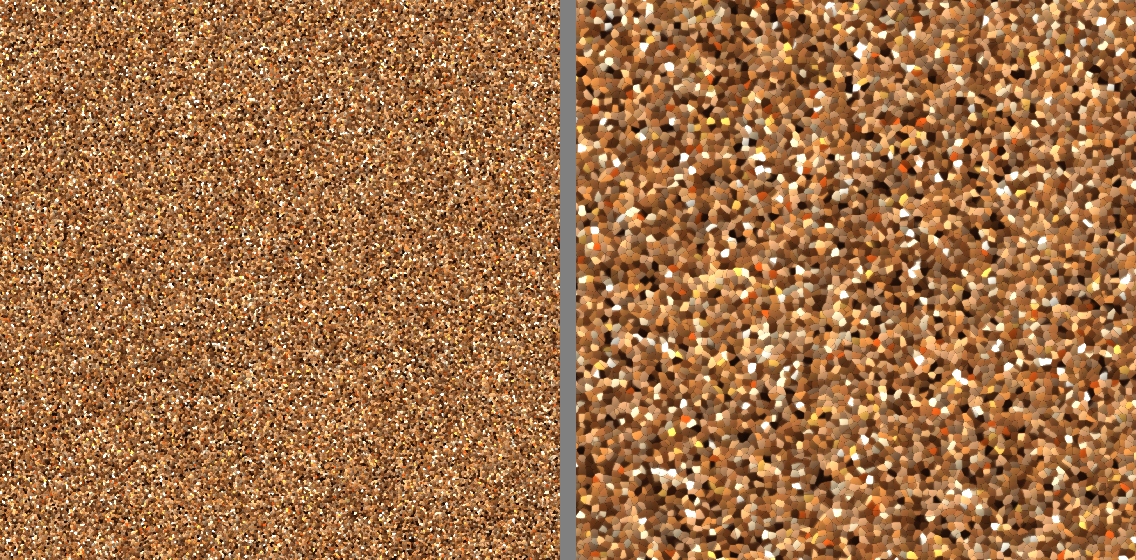
Left: the whole. Right: its middle third, enlarged.
Reproduce this texture procedurally as a three.js fragment shader.

```glsl
// Fine brown sand: tiny packed grains in tan, umber and cream with a few bright and rusty flecks.
// A softened Voronoi search blends stretched, randomly turned grains and darkens the seams;
// gradient noise adds faint clumps and a broad drift in brightness.

#define GRAINS 245.0         // grain cells across the canvas
#define EDGE_SHARPNESS 10.5  // falloff between neighbouring grains
#define STRETCH 0.35         // greatest elongation of a grain
#define SIZE_SPREAD 1.6      // how far large grains crowd out small ones
#define TONE_SPREAD 0.70     // brightness range among grains
#define SEAM_DARKNESS 0.36   // shadow between grains
#define FACET_LIGHT 0.20     // slope of light across a grain
#define CLUMP_AMOUNT 0.09    // small light and dark clusters
#define DRIFT_AMOUNT 0.05    // broad variation
#define EXPOSURE 1.05

varying vec2 vUv;

vec4 hash4(vec2 p) {
  vec4 q = fract(p.xyxy * vec4(0.1031, 0.1030, 0.0973, 0.1099));
  q += dot(q, q.wzxy + 33.33);
  return fract((q.xxyz + q.yzzw) * q.zywx);
}

vec2 gradientAt(vec2 cell) {
  float angle = 6.28319 * hash4(cell + 71.0).x;
  return vec2(cos(angle), sin(angle));
}

float gradientNoise(vec2 p) {
  vec2 i = floor(p);
  vec2 f = p - i;
  vec2 u = f * f * f * (f * (f * 6.0 - 15.0) + 10.0);
  vec2 e = vec2(1.0, 0.0);
  float low = mix(dot(gradientAt(i), f), dot(gradientAt(i + e), f - e), u.x);
  float high = mix(dot(gradientAt(i + e.yx), f - e.yx),
                   dot(gradientAt(i + e.xx), f - e.xx), u.x);
  return mix(low, high, u.y);
}

// Picks a mineral colour according to its share of the sand.
vec3 mineralColour(float pick) {
  vec3 black = vec3(0.13, 0.06, 0.03);
  vec3 umber = vec3(0.34, 0.18, 0.08);
  vec3 brown = vec3(0.53, 0.32, 0.17);
  vec3 ochre = vec3(0.68, 0.43, 0.21);
  vec3 taupe = vec3(0.68, 0.50, 0.35);
  vec3 tan_ = vec3(0.84, 0.62, 0.40);
  vec3 cream = vec3(0.94, 0.84, 0.68);
  vec3 rust = vec3(0.74, 0.30, 0.08);
  vec3 honey = vec3(0.96, 0.72, 0.32);
  vec3 quartz = vec3(1.18, 1.14, 1.06);
  vec3 colour = black;
  colour = mix(colour, umber, step(0.04, pick));
  colour = mix(colour, brown, step(0.17, pick));
  colour = mix(colour, ochre, step(0.40, pick));
  colour = mix(colour, taupe, step(0.56, pick));
  colour = mix(colour, tan_, step(0.76, pick));
  colour = mix(colour, cream, step(0.89, pick));
  colour = mix(colour, rust, step(0.945, pick));
  colour = mix(colour, honey, step(0.96, pick));
  return mix(colour, quartz, step(0.98, pick));
}

// Blends the nearest grains and shades the seams where none dominates.
vec3 sand(vec2 p) {
  vec2 home = floor(p);
  vec3 sum = vec3(0.0);
  float total = 0.0;
  float strongest = 0.0;
  for (int y = -1; y <= 1; y++) {
    for (int x = -1; x <= 1; x++) {
      vec2 cell = home + vec2(float(x), float(y));
      vec4 place = hash4(cell + 13.0);
      vec4 look = hash4(cell + 317.0);
      vec2 offset = p - cell - mix(vec2(0.08), vec2(0.92), place.xy);

      // Turned, elongated grain shape
      float angle = 6.28319 * place.z;
      vec2 axis = vec2(cos(angle), sin(angle));
      vec2 local = vec2(dot(offset, axis), dot(offset, vec2(-axis.y, axis.x)));
      float ratio = 1.0 + STRETCH * place.w;
      local *= vec2(1.0 / ratio, ratio);
      float size = SIZE_SPREAD * (look.z - 0.5);
      float weight = exp(size - EDGE_SHARPNESS * dot(local, local)) + 1e-6;

      // Mineral tone with light from the upper left
      float tone = 1.0 + TONE_SPREAD * (look.y - 0.5);
      tone += FACET_LIGHT * dot(offset, vec2(-0.6, 0.8));
      sum += weight * tone * mineralColour(look.x);
      total += weight;
      strongest = max(strongest, weight);
    }
  }
  float seam = smoothstep(0.25, 0.65, 1.0 - strongest / total);
  return sum / total * (1.0 - SEAM_DARKNESS * seam);
}

void main() {
  float clump = gradientNoise(vUv * 58.0);
  float drift = gradientNoise(vUv * 7.0 + 19.0);
  float light = EXPOSURE + CLUMP_AMOUNT * clump + DRIFT_AMOUNT * drift;
  gl_FragColor = vec4(clamp(sand(vUv * GRAINS) * light, 0.0, 1.0), 1.0);
}
```
